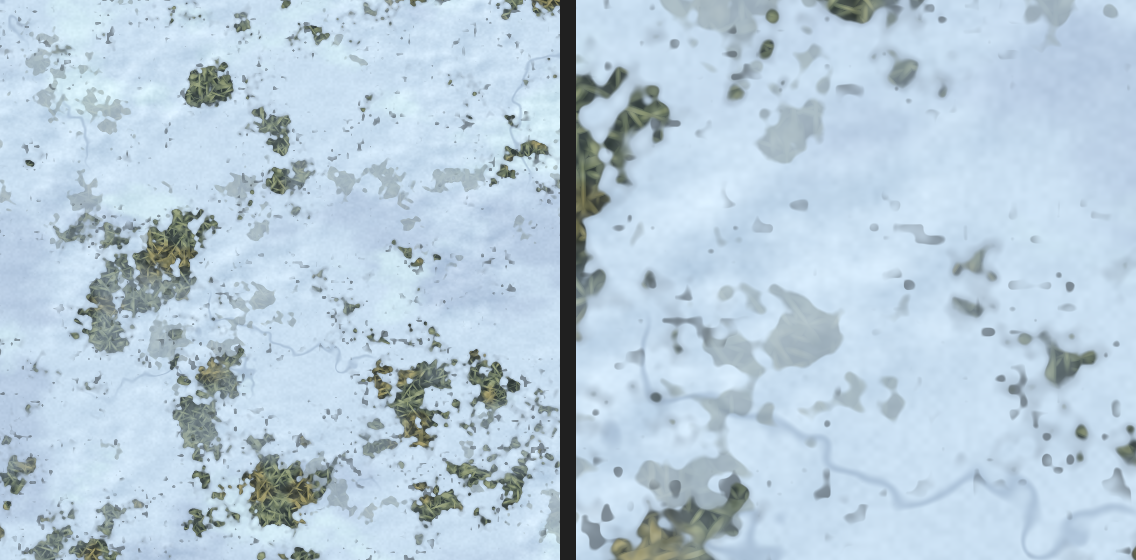
Left: the whole. Right: its middle third, enlarged.
This texture is drawn by a three.js fragment shader. Its source:

```glsl
varying vec2 vUv;

float hash(vec2 p) {
  return fract(sin(dot(p, vec2(127.1, 311.7))) * 43758.5);
}

float noise(vec2 p) {
  vec2 cell = floor(p);
  vec2 f = fract(p);
  f = f * f * (3.0 - 2.0 * f);
  float low = mix(hash(cell), hash(cell + vec2(1.0, 0.0)), f.x);
  float high = mix(hash(cell + vec2(0.0, 1.0)), hash(cell + vec2(1.0, 1.0)), f.x);
  return mix(low, high, f.y);
}

mat2 rotation(float angle) {
  float c = cos(angle), s = sin(angle);
  return mat2(c, s, -s, c);
}

float fbm(vec2 p) {
  float sum = 0.0, amplitude = 0.5;
  for (int i = 0; i < 5; i++) {
    sum += amplitude * noise(p);
    p = rotation(0.65) * p * 2.03 + 11.3;
    amplitude *= 0.5;
  }
  return sum;
}

// Clustered, ragged height of the turf poking through the snow
float clumpField(vec2 p) {
  vec2 q = p + 0.022 * (vec2(fbm(p * 28.0), fbm(p * 28.0 + 7.7)) - 0.48);
  q = rotation(-0.4) * q * vec2(0.92, 1.08);
  return 0.30 * noise(q * 5.0 + 2.0)
       + 0.40 * noise(q * 13.0 + 31.0)
       + 0.28 * noise(rotation(0.8) * q * 29.0)
       + 0.20 * noise(rotation(1.7) * p * 61.0)
       + 0.16 * noise(rotation(0.5) * p * 125.0);
}

// Short blades crossing in several directions
float bladeField(vec2 p) {
  float blades = 0.0;
  for (int i = 0; i < 5; i++) {
    float layer = float(i);
    vec2 q = rotation(layer * 0.63 + 0.3) * p;
    float strand = noise(q * vec2(55.0, 230.0) + layer * 17.0);
    blades = max(blades, strand * (0.7 + 0.3 * noise(p * 60.0 + layer * 5.0)));
  }
  return smoothstep(0.42, 0.88, blades);
}

vec3 snowColor(vec2 p) {
  float drift = fbm(p * vec2(5.0, 8.0) + 4.0);
  vec3 color = mix(vec3(0.72, 0.80, 0.89), vec3(0.79, 0.875, 0.947), smoothstep(0.27, 0.49, drift));

  // Icy bright crusts
  float crust = smoothstep(0.56, 0.76, fbm(p * vec2(7.0, 11.0) + 23.0));
  color = mix(color, vec3(0.84, 0.94, 0.97), 0.75 * crust);

  // Crinkled relief and fine grain
  vec2 q = p * vec2(20.0, 28.0);
  float relief = fbm(q) - fbm(q + vec2(-0.25, 0.3));
  float rough = smoothstep(0.35, 0.75, noise(p * 6.0 + 50.0));
  color += relief * mix(0.07, 0.24, rough) * vec3(1.0, 0.9, 0.75);
  color += (noise(p * 240.0) - 0.5) * 0.03;

  // Sparse wandering creases
  float crease = 1.0 - smoothstep(0.0, 0.012, abs(fbm(p * 4.0 + 60.0) - 0.5));
  crease *= smoothstep(0.66, 0.82, noise(p * 5.0 + 80.0));
  return mix(color, vec3(0.58, 0.67, 0.77), 0.5 * crease);
}

vec3 turfColor(vec2 p) {
  float blades = bladeField(p);
  vec3 color = mix(vec3(0.21, 0.25, 0.24), vec3(0.40, 0.45, 0.37), smoothstep(0.0, 0.55, blades));
  color = mix(color, vec3(0.58, 0.62, 0.48), smoothstep(0.55, 1.0, blades));
  float dry = smoothstep(0.62, 0.85, noise(p * 24.0 + 9.0));
  color = mix(color, color * vec3(1.1, 0.98, 0.87), dry);
  return color + (noise(p * 210.0 + 3.0) - 0.5) * 0.12;
}

void main() {
  vec2 p = vUv;
  float clump = clumpField(p) + 0.03 * (0.5 - p.y);
  vec3 color = snowColor(p);

  // Thin grey slush and half-buried patches
  float slush = smoothstep(0.75, 0.89, clump);
  color = mix(color, vec3(0.54, 0.60, 0.66), 0.55 * slush);
  float buried = smoothstep(0.86, 0.91, clumpField(p + 3.7));
  color = mix(color, mix(vec3(0.50, 0.55, 0.57), turfColor(p), 0.3), 0.42 * buried);

  // Loose debris around the clumps
  float grit = 0.6 * noise(p * 145.0 + 5.0) + 0.4 * noise(p * 64.0 + 13.0);
  float debris = smoothstep(0.71, 0.81, grit) * smoothstep(0.58, 0.78, clump);
  color = mix(color, vec3(0.36, 0.40, 0.43), 0.7 * debris);

  // Turf, partly dusted over and darker at its rim
  float dusting = smoothstep(0.3, 0.6, noise(p * 9.0 + 40.0));
  float turf = smoothstep(0.83, 0.87, clump) * mix(0.5, 0.97, dusting);
  float rim = 1.0 - smoothstep(0.84, 0.92, clump);
  vec3 grass = mix(turfColor(p), vec3(0.28, 0.32, 0.34), 0.45 * rim);
  color = mix(color, grass, turf);

  gl_FragColor = vec4(color, 1.0);
}
```
